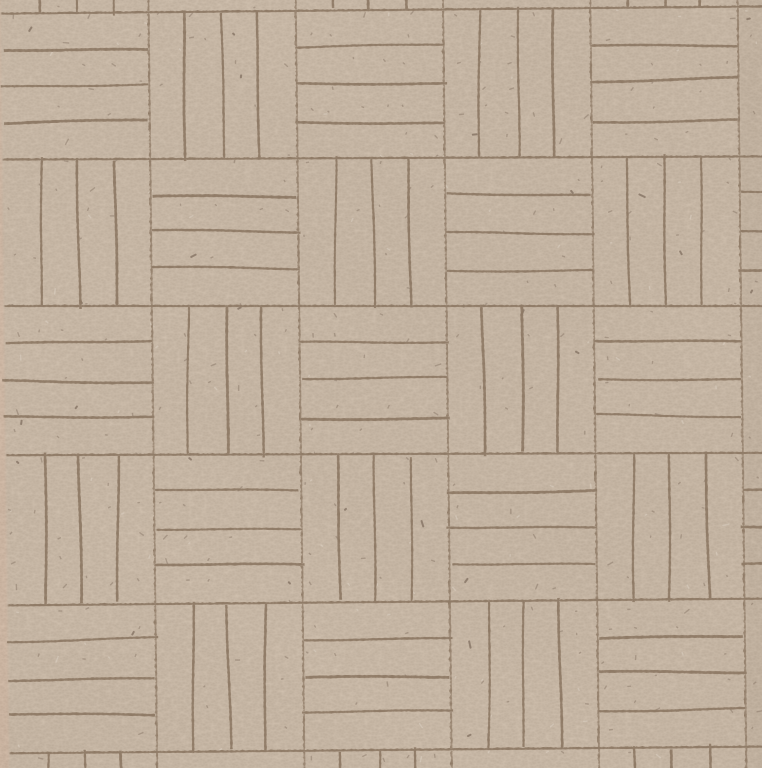
Reproduce this pattern procedurally as a WebGL 2 fragment shader.

```glsl
#version 300 es
precision highp float;

uniform vec2 u_resolution;
out vec4 outColor;

const vec3 PAPER = vec3(0.775, 0.713, 0.643);
const vec3 INK = vec3(0.555, 0.475, 0.395);
const vec3 FLECK = vec3(0.50, 0.43, 0.37);
const vec3 PALE = vec3(0.87, 0.83, 0.78);

const vec2 PITCH = vec2(0.1918, 0.1927);   // block size, canvas heights
const vec2 ORIGIN = vec2(0.0013, 0.0130);  // first grid crossing from top left
const float LEAN = 0.0115;                 // sideways drift of the uprights

float hash(vec2 p) {
    vec3 q = fract(p.xyx * 0.1031);
    q += dot(q, q.yzx + 33.33);
    return fract((q.x + q.y) * q.z);
}

vec2 hash2(vec2 p) {
    return vec2(hash(p), hash(p + 57.3));
}

// Distance to the nearest scattered point
float cellular(vec2 p) {
    vec2 cell = floor(p);
    float nearest = 2.0;
    for (int y = -1; y <= 1; y++) {
        for (int x = -1; x <= 1; x++) {
            vec2 c = cell + vec2(x, y);
            nearest = min(nearest, distance(p, c + hash2(c + 200.0)));
        }
    }
    return nearest;
}

float waves(vec2 p) {
    return sin(p.x * 5.0 + 1.7 * sin(p.y * 4.0)) * 0.5
         + sin(p.y * 17.0 + 2.0 * sin(p.x * 7.0)) * 0.3
         + sin(p.x * 29.0 - p.y * 41.0) * 0.2;
}

float stroke(float dist, float halfWidth, float soft) {
    return 1.0 - smoothstep(halfWidth - soft, halfWidth + soft, abs(dist));
}

// Hand-ruled grid: uprights lean, level lines fan slightly
vec2 gridCoord(vec2 p) {
    vec2 g = (p - ORIGIN) / PITCH;
    float slope = -0.005 - 0.005 * cos(1.3 * (g.y - 4.5));
    g.x -= LEAN * p.y / PITCH.x;
    g.y -= slope * (p.x - 0.5) / PITCH.y;
    return g;
}

// Three uneven slat lines of one block, turned in alternate blocks
float slats(vec2 g, vec2 cell, float rough, float soft) {
    if (cell.x < 0.0) return 0.0;
    vec2 f = g - cell;
    bool upright = mod(cell.x + cell.y, 2.0) > 0.5;
    vec2 q = upright ? f.yx : f;
    float ink = 0.0;
    for (int k = 1; k <= 3; k++) {
        vec2 seed = cell * 7.0 + vec2(float(k) * 31.0 + 90.0, 120.0);
        vec2 place = hash2(seed) - 0.5;
        vec2 ends = hash2(seed + 13.0) - 0.5;
        float bow = 0.004 * sin(q.x * 5.0 + place.x * 12.0);
        float line = 0.25 * float(k) + 0.028 * place.x + 0.042 * place.y * (q.x - 0.5) + bow;
        float halfWidth = mix(0.0014, 0.0019, hash(seed + 29.0)) + rough * 0.0007;
        float reach = abs(q.x - 0.5 - 0.02 * ends.x) - 0.5 - 0.03 * ends.y;
        float body = stroke((q.y - line) * PITCH.x, halfWidth, soft);
        ink = max(ink, body * (1.0 - smoothstep(-soft, soft, reach * PITCH.x)));
    }
    return ink;
}

// Frame lines between blocks; uprights are drier and rougher
float frame(vec2 g, float rough, float soft) {
    vec2 d = (g - round(g)) * PITCH;
    float level = stroke(d.y + rough * 0.0004, 0.0015 + rough * 0.0009, soft);
    float upright = stroke(d.x + rough * 0.0008, 0.0014 + rough * 0.0015, soft);
    upright *= step(0.5, g.x) * (0.82 + 0.3 * rough);
    return max(level * smoothstep(-0.01, 0.01, g.x), upright);
}

// Sparse short fibres, one at most per scatter cell
float flecks(vec2 p, float density, float chance, float size, float soft) {
    vec2 cell = floor(p * density);
    vec2 r = hash2(cell + density);
    vec2 d = p - (cell + 0.25 + 0.5 * r) / density;
    float angle = 6.283 * hash(cell + 41.0);
    vec2 dir = vec2(cos(angle), sin(angle));
    float len = size * (0.3 + 2.0 * r.x * r.y);
    float dist = length(d - dir * clamp(dot(d, dir), -len, len));
    return step(hash(cell + 77.0), chance) * stroke(dist, size * 0.5, soft);
}

vec3 paper(vec2 p, vec2 g, float soft) {
    float grain = cellular(p * vec2(105.0, 210.0)) + cellular(p * vec2(250.0, 330.0) + 9.0) - 1.0;
    vec3 color = PAPER + 0.034 * grain + 0.007 * waves(p);
    color -= 0.018 * smoothstep(4.98, 5.04, g.x);
    color += vec3(0.02, -0.005, -0.01) * (1.0 - smoothstep(-0.02, 0.01, g.x));
    color = mix(color, PALE, 0.5 * flecks(p + 3.0, 23.0, 0.18, 0.0018, soft));
    color = mix(color, FLECK, 0.45 * flecks(p, 31.0, 0.3, 0.0018, soft));
    return mix(color, FLECK, 0.75 * flecks(p + 5.0, 14.0, 0.16, 0.0026, soft));
}

void main() {
    vec2 p = vec2(gl_FragCoord.x, u_resolution.y - gl_FragCoord.y) / u_resolution.y;
    float soft = max(0.0008, 0.7 / u_resolution.y);
    vec2 g = gridCoord(p);
    vec2 cell = floor(g);
    vec2 side = sign(g - cell - 0.5);
    float rough = cellular(p * 190.0) - 0.5;

    // Neighbouring blocks supply the overshooting line ends
    float ink = max(frame(g, rough, soft), slats(g, cell, rough, soft));
    ink = max(ink, slats(g, cell + vec2(side.x, 0.0), rough, soft));
    ink = max(ink, slats(g, cell + vec2(0.0, side.y), rough, soft));
    ink *= 0.93 + 0.12 * rough;

    outColor = vec4(mix(paper(p, g, soft), INK, clamp(ink, 0.0, 1.0)), 1.0);
}
```
